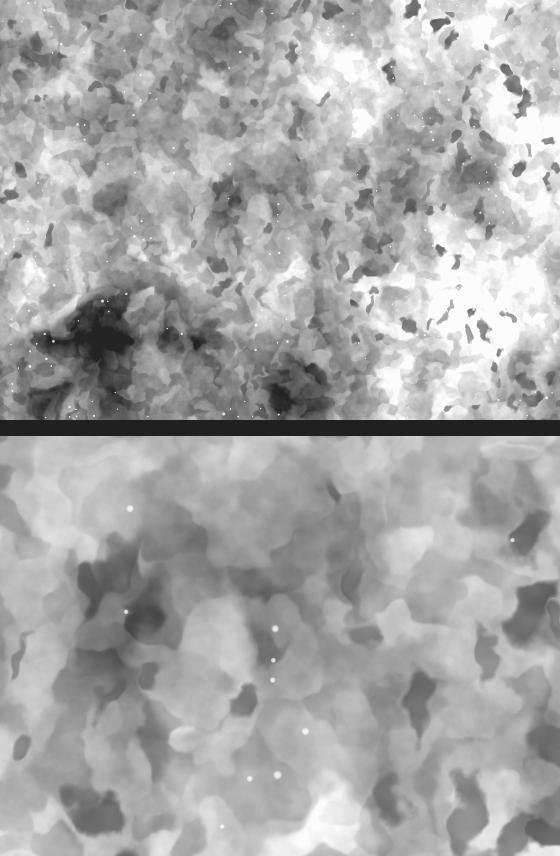
Top, the full canvas; bottom, a detail of the centre.
Write a Shadertoy shader that draws this texture.

```glsl
// Weathered granite in grey: broad light and a shadowed crevice shade the rock,
// warped soft cells make the mineral grains, and scattered tilted ellipses
// and tiny dots add dark mica flakes and glints.

#define GRAIN_SCALE 15.0
#define GRAIN_CONTRAST 0.27
#define CHIP_SCALE 36.0
#define CHIP_CONTRAST 0.21
#define CLOUD_CONTRAST 0.55
#define FLAKE_SCALE 17.0
#define FLAKE_SHARE 0.36
#define FLAKE_TONE 0.27
#define GLINT_SCALE 52.0
#define GLINT_SHARE 0.16

vec3 hash3(vec2 p) {
    vec3 q = fract(vec3(p.xyx) * vec3(0.1031, 0.1030, 0.0973));
    q += dot(q, q.yxz + 33.33);
    return fract((q.xxy + q.yzz) * q.zyx);
}

float noise(vec2 p) {
    vec2 i = floor(p), f = fract(p);
    f = f * f * (3.0 - 2.0 * f);
    return mix(mix(hash3(i).x, hash3(i + vec2(1, 0)).x, f.x),
               mix(hash3(i + vec2(0, 1)).x, hash3(i + vec2(1, 1)).x, f.x), f.y);
}

float fbm(vec2 p) {
    float sum = 0.0, amp = 0.5;
    for (int k = 0; k < 5; k++) {
        sum += amp * noise(p);
        p = mat2(1.6, 1.2, -1.2, 1.6) * p + 17.3;
        amp *= 0.5;
    }
    return sum / 0.97;
}

// Random tone per cell, blended softly at the borders
float softCells(vec2 p) {
    vec2 cell = floor(p);
    float sum = 0.0, total = 0.0;
    for (int y = -1; y <= 1; y++)
    for (int x = -1; x <= 1; x++) {
        vec2 id = cell + vec2(x, y);
        vec3 h = hash3(id + 71.0);
        float w = exp(-17.0 * length(id + h.xy - p));
        sum += w * h.z;
        total += w;
    }
    return sum / total;
}

// Dark flakes: ragged ellipses, mostly upright and leaning right
float flakes(vec2 p, float ragged) {
    vec2 g = p * FLAKE_SCALE, cell = floor(g);
    float cover = 0.0;
    for (int y = -1; y <= 1; y++)
    for (int x = -1; x <= 1; x++) {
        vec2 id = cell + vec2(x, y);
        vec3 h = hash3(id + 211.0), s = hash3(id + 503.0);
        float share = FLAKE_SHARE * smoothstep(0.25, 0.75, noise(id * 0.27 + 5.0)) * 1.6;
        float a = mix(-0.25, 0.75, s.x);
        vec2 d = g - id - h.xy;
        d = vec2(cos(a) * d.x - sin(a) * d.y, sin(a) * d.x + cos(a) * d.y);
        d /= vec2(mix(0.12, 0.26, s.y), mix(0.2, 0.55, s.z * s.z));
        float flake = 1.0 - smoothstep(0.65, 1.2, length(d) + ragged);
        cover = max(cover, flake * step(h.z, share) * mix(0.55, 1.0, s.y));
    }
    return cover;
}

float glints(vec2 p) {
    vec2 g = p * GLINT_SCALE, id = floor(g);
    vec3 h = hash3(id + 907.0);
    float r = mix(0.08, 0.2, h.x * h.y);
    float d = length(g - id - mix(vec2(0.25), vec2(0.75), h.xy));
    float share = GLINT_SHARE * smoothstep(0.3, 0.8, noise(p * 9.0));
    return (1.0 - smoothstep(r * 0.5, r * 1.5, d)) * step(h.z, share);
}

float blob(vec2 p, vec2 centre, vec2 radius) {
    vec2 q = (p - centre) / radius;
    return exp(-dot(q, q));
}

// Broad light on the rock face
float rockLight(vec2 p) {
    float v = mix(0.64, 0.80, smoothstep(0.4, 1.3, p.x));
    v += 0.36 * blob(p, vec2(1.10, 0.26), vec2(0.17, 0.19));
    v += 0.27 * blob(p, vec2(0.83, 0.83), vec2(0.11, 0.12));
    v += 0.22 * blob(p, vec2(1.25, 0.78), vec2(0.18, 0.32));
    v += 0.15 * blob(p, vec2(0.54, 0.34), vec2(0.14, 0.09));
    v += 0.14 * blob(p, vec2(0.12, 0.29), vec2(0.22, 0.08));
    v -= 0.20 * blob(p, vec2(0.96, 0.60), vec2(0.18, 0.13));
    v -= 0.16 * blob(p, vec2(0.64, 0.52), vec2(0.12, 0.10));
    v -= 0.20 * blob(p, vec2(0.77, 0.16), vec2(0.13, 0.17));
    v -= 0.45 * blob(p, vec2(1.36, 0.08), vec2(0.11, 0.18));
    return v;
}

// Shadow under the ledge at lower left, with a streak running down from it
float crevice(vec2 p) {
    float ledge = 0.185 + 0.15 * smoothstep(0.0, 0.33, p.x);
    float below = 1.0 - smoothstep(-0.015, 0.012, p.y - ledge);
    float core = 0.38 * blob(p, vec2(0.25, 0.24), vec2(0.16, 0.065));
    float seam = (p.y - 0.2 + 0.03 * p.x) / 0.022;
    float band = 0.2 * exp(-seam * seam) * (1.0 - smoothstep(0.45, 0.68, p.x));
    vec2 axis = vec2(-0.18, -0.15), d = p - vec2(0.28, 0.18);
    float streak = length(d - axis * clamp(dot(d, axis) / dot(axis, axis), 0.0, 1.0));
    float floorShade = 0.15 * (1.0 - smoothstep(0.13, 0.24, p.y)) * (1.0 - smoothstep(0.6, 0.95, p.x));
    return below * (core + band + 0.2 * exp(-streak * streak * 900.0) + floorShade);
}

void mainImage(out vec4 fragColor, in vec2 fragCoord) {
    vec2 p = fragCoord / iResolution.y;
    vec2 bend = vec2(fbm(p * 13.0), fbm(p * 13.0 + 40.0)) - 0.5;
    vec2 fine = vec2(noise(p * 75.0), noise(p * 75.0 + 60.0)) - 0.5;
    vec2 q = p + 0.07 * bend + 0.012 * fine;

    // Mineral grains over the broad light
    float tone = rockLight(p + 0.12 * bend) - crevice(p + 0.04 * bend);
    tone += GRAIN_CONTRAST * (softCells(q * vec2(1.15, 0.9) * GRAIN_SCALE) - 0.5);
    tone += CHIP_CONTRAST * (softCells(q * CHIP_SCALE + 30.0) - 0.5);
    tone += CLOUD_CONTRAST * (fbm(p * vec2(7.0, 5.0) + 9.0) - 0.5);
    tone += 0.16 * (fbm(p * 70.0) - 0.5);

    // Mica flakes and glints
    float ragged = 0.9 * (fbm(p * 48.0 + 3.0) - 0.5);
    tone = mix(tone, min(tone, FLAKE_TONE + 0.2 * noise(p * 60.0)), 0.9 * flakes(q, ragged));
    tone = mix(tone, 1.0, 0.8 * glints(p));
    fragColor = vec4(vec3(clamp(tone, 0.14, 0.99)), 1.0);
}
```
